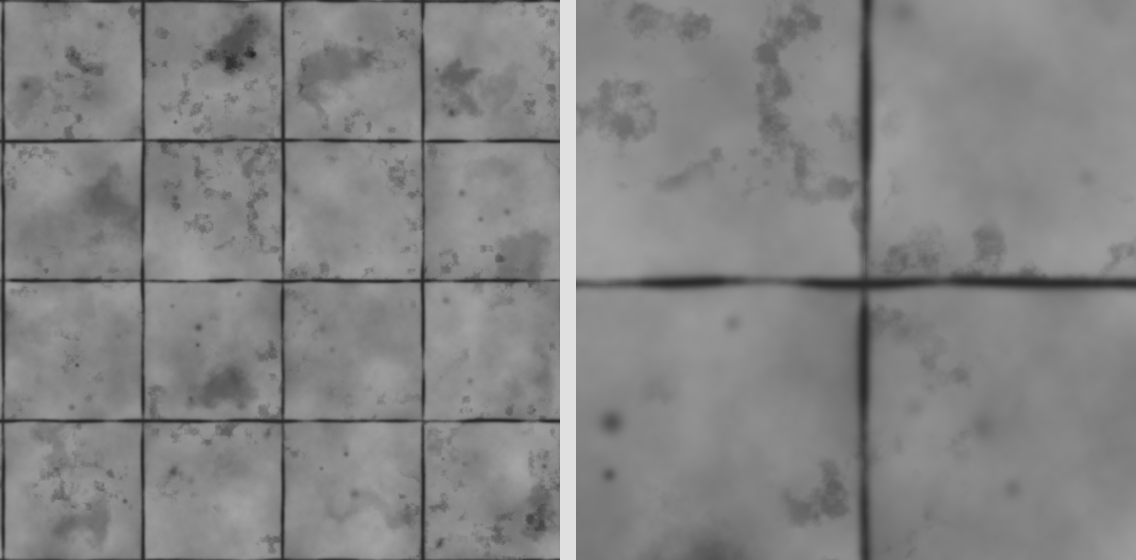
Left: the whole. Right: its middle third, enlarged.
A Shadertoy shader for this texture:

```glsl
const float TILES = 4.0;                      // repeats across and down
const vec2  JOINT_ORIGIN = vec2(0.0055, -0.0015);
const float JOINT_WIDTH = 0.0036;             // soft half width of a joint
const float HALO_WIDTH = 0.009;               // grime beside a joint
const float WOBBLE = 0.0022;                  // unevenness of the joints
const vec3  CONCRETE = vec3(0.552);
const vec3  JOINT_COLOR = vec3(0.17);
const float CLOUD_CONTRAST = 0.23;
const float GRAIN_CONTRAST = 0.022;
const float STAIN_DEPTH = 0.17;
const float PIT_DEPTH = 0.22;
const int   STAINS = 3;
const int   PITS = 7;

float hash(vec2 p, float seed) {
    vec3 q = fract(vec3(p, seed) * vec3(0.1031, 0.1130, 0.0973));
    q += dot(q, q.yzx + 33.33);
    return fract((q.x + q.y) * q.z);
}

vec2 hash2(vec2 p, float seed) {
    return vec2(hash(p, seed), hash(p, seed + 41.7));
}

// Value noise that wraps after a whole number of lattice cells
float noise(vec2 p, float period, float seed) {
    vec2 i = floor(p);
    vec2 f = fract(p);
    f = f * f * f * (f * (f * 6.0 - 15.0) + 10.0);
    vec2 a = mod(i, period);
    vec2 b = mod(i + 1.0, period);
    return mix(mix(hash(a, seed), hash(vec2(b.x, a.y), seed), f.x),
               mix(hash(vec2(a.x, b.y), seed), hash(b, seed), f.x), f.y);
}

float fbm(vec2 p, float period, float seed) {
    float sum = 0.0;
    float weight = 0.5;
    for (int i = 0; i < 5; i++) {
        sum += weight * noise(p, period, seed + float(i) * 7.3);
        p *= 2.0;
        period *= 2.0;
        weight *= 0.5;
    }
    return sum / 0.96875;
}

// Soft dark patches with ragged outlines, placed within one tile
float stains(vec2 local, vec2 cell, float seed) {
    vec2 warp = vec2(fbm(local * 5.0, 64.0, seed + 3.0),
                     fbm(local * 5.0, 64.0, seed + 5.0)) - 0.5;
    float sum = 0.0;
    for (int i = 0; i < STAINS; i++) {
        float k = 60.0 + float(i) * 9.1;
        vec2 center = 0.12 + 0.76 * hash2(cell, k);
        vec2 size = mix(vec2(0.08, 0.12), vec2(0.32, 0.28), hash2(cell, k + 3.3));
        float r = length((local + 0.45 * warp - center) / size);
        float strength = pow(hash(cell, k + 6.1), 2.0);
        sum += strength * (1.0 - smoothstep(0.35, 1.25, r));
    }
    return min(sum, 1.0);
}

// Small round pits scattered over one tile
float pits(vec2 local, vec2 cell) {
    float sum = 0.0;
    for (int i = 0; i < PITS; i++) {
        float k = 130.0 + float(i) * 5.7;
        vec2 center = 0.08 + 0.84 * hash2(cell, k);
        float radius = mix(0.012, 0.034, hash(cell, k + 2.9));
        vec2 d = (local - center) / radius;
        sum += pow(hash(cell, k + 4.3), 3.0) * exp(-dot(d, d));
    }
    return min(sum, 1.0);
}

void mainImage(out vec4 fragColor, in vec2 fragCoord) {
    vec2 uv = fragCoord / iResolution.xy;

    // Slightly uneven grid, with cell numbers that wrap
    vec2 wobble = vec2(noise(uv * 16.0, 16.0, 11.0),
                       noise(uv * 16.0, 16.0, 17.0)) - 0.5;
    vec2 grid = (uv - JOINT_ORIGIN + WOBBLE * wobble) * TILES;
    vec2 cell = mod(floor(grid), TILES);
    vec2 local = fract(grid);
    float seed = 20.0 + 13.0 * (cell.x + TILES * cell.y);

    // Clouded concrete, different in each tile
    float tone = CLOUD_CONTRAST * (fbm(local * 3.0, 64.0, seed) - 0.5);
    tone += 0.022 * (hash(cell, 29.0) - 0.5);
    tone += GRAIN_CONTRAST * (fbm(uv * 72.0, 72.0, 31.0) - 0.5);

    // Stains, speckled wear and pits
    tone -= STAIN_DEPTH * stains(local, cell, seed);
    float worn = smoothstep(0.48, 0.68, fbm(local * 2.0, 64.0, seed + 4.0));
    float speckle = smoothstep(0.5, 0.8, fbm(local * 13.0, 64.0, seed + 6.0));
    tone -= 0.14 * worn * speckle;
    tone -= PIT_DEPTH * pits(local, cell);

    // Joints of varying width and darkness, with soft grime beside them
    vec2 d = abs(fract(grid + 0.5) - 0.5) / TILES;
    vec2 wear = vec2(fbm(uv * 20.0, 20.0, 37.0), fbm(uv * 20.0, 20.0, 43.0));
    vec2 width = JOINT_WIDTH * mix(vec2(0.75), vec2(1.25), wear);
    vec2 core = exp(-d * d / (width * width)) * smoothstep(-0.15, 0.65, wear);
    vec2 halo = exp(-d / HALO_WIDTH) * wear;
    float joint = 1.0 - (1.0 - core.x) * (1.0 - core.y);

    vec3 color = CONCRETE + tone - 0.11 * max(halo.x, halo.y);
    color = mix(color, JOINT_COLOR, joint);
    fragColor = vec4(clamp(color, 0.0, 1.0), 1.0);
}
```
